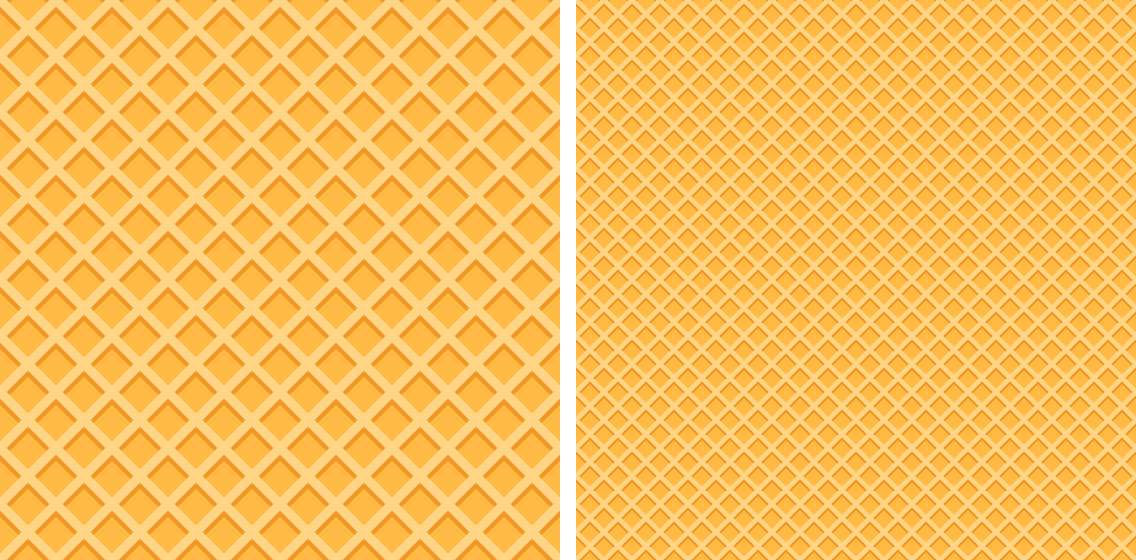
Left, the tile; right, the same tile 2 across and 2 down.
A WebGL 1 fragment shader for this pattern:

```glsl
precision highp float;
// Waffle lattice: pale diagonal ribs around golden pockets shaded along their upper edges.

uniform vec2 u_resolution;

// Antialiased fill of the region where the distance is negative.
float fill(float distance, float pixel) {
  return clamp(0.5 - distance / pixel, 0.0, 1.0);
}

void main() {
  // Ten repeats each way, so the lattice closes on every edge.
  vec2 p = 10.0 * gl_FragCoord.xy / u_resolution;
  float pixel = 14.142 / min(u_resolution.x, u_resolution.y);

  // Diagonal axes: x points to the upper right, y to the upper left.
  vec2 cell = fract(vec2(p.x + p.y, p.y - p.x)) - 0.5;

  // Sunken pocket, and its floor below the two shaded upper walls.
  float pocket = max(abs(cell.x), abs(cell.y)) - 0.382;
  float pocketFloor = max(cell.x, cell.y) - 0.272;

  vec3 rib = vec3(1.0, 0.83, 0.52);
  vec3 wall = vec3(0.937, 0.598, 0.148);
  vec3 golden = vec3(1.0, 0.73, 0.27);

  vec3 inside = mix(wall, golden, fill(pocketFloor, pixel));
  gl_FragColor = vec4(mix(rib, inside, fill(pocket, pixel)), 1.0);
}
```
